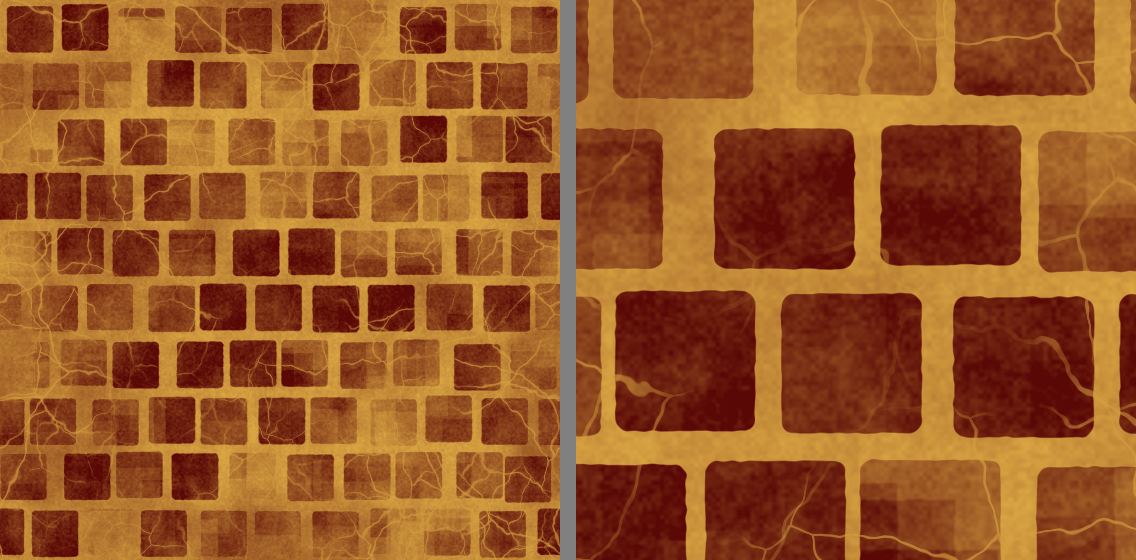
Left: the whole. Right: its middle third, enlarged.
Write a Shadertoy shader that draws this pattern.

```glsl
// Ten staggered rows of ten rounded squares, printed in uneven brown ink on gold.
// Hashed jitter, tone and rectangular patches vary each square; periodic noise
// adds grain and stains, and warped Voronoi borders make the branching cracks.

vec3 hash(vec2 p) {
    vec3 q = fract(p.xyx * vec3(0.1031, 0.1030, 0.0973));
    q += dot(q, q.yxz + 33.33);
    return fract((q.xxy + q.yzz) * q.zyx);
}

// Value noise on the unit canvas; freq is the whole number of cells per axis.
float noise(vec2 uv, vec2 freq) {
    vec2 p = uv * freq, i = floor(p), f = fract(p);
    f = f * f * (3.0 - 2.0 * f);
    vec2 a = mod(i, freq), b = mod(i + 1.0, freq);
    float low = mix(hash(a).x, hash(vec2(b.x, a.y)).x, f.x);
    float high = mix(hash(vec2(a.x, b.y)).x, hash(b).x, f.x);
    return mix(low, high, f.y);
}

float fbm(vec2 uv, float freq) {
    float sum = 0.0, amp = 0.5;
    for (int i = 0; i < 5; i++) {
        sum += amp * noise(uv + 0.137 * float(i), vec2(freq));
        freq *= 2.0;
        amp *= 0.5;
    }
    return sum / 0.97;
}

float roundBox(vec2 p, float halfSize, float radius) {
    vec2 d = abs(p) - halfSize + radius;
    return length(max(d, 0.0)) + min(max(d.x, d.y), 0.0) - radius;
}

// Distance to the nearest Voronoi border, in canvas units.
float crackDistance(vec2 uv, float freq, float seed) {
    vec2 p = uv * freq, cell = floor(p);
    vec2 nearest = vec2(9.0), second = vec2(9.0);
    for (int y = -2; y <= 2; y++)
    for (int x = -2; x <= 2; x++) {
        vec2 c = cell + vec2(x, y);
        vec2 r = c + hash(mod(c, freq) + seed).xy - p;
        if (dot(r, r) < dot(nearest, nearest)) {
            second = nearest;
            nearest = r;
        } else if (dot(r, r) < dot(second, second)) {
            second = r;
        }
    }
    return dot(0.5 * (nearest + second), normalize(second - nearest)) / freq;
}

// Ink density of the staggered squares; zero between them.
float squares(vec2 uv, float aa) {
    vec2 p = uv * 10.0;
    float row = floor(p.y), ink = 0.0;
    float shift = mod(row, 2.0) < 0.5 ? 0.5 : 0.0;
    float column = floor(p.x + shift);
    for (int k = -1; k <= 1; k++) {
        float c = column + float(k);
        vec2 id = vec2(mod(c, 10.0), row) + 17.0;
        vec3 rnd = hash(id);
        vec2 center = vec2(c + 0.5 - shift, row + 0.48) + (rnd.xy - 0.5) * vec2(0.16, 0.09);
        vec2 q = p - center;
        float rough = (noise(uv, vec2(190.0)) - 0.5) * 0.012;
        float shape = 1.0 - smoothstep(-aa, aa, roundBox(q, 0.417, 0.075) + rough);

        // Stepped rectangular patches, strongest on the paler prints.
        float tone = mix(0.36, 0.97, rnd.z);
        float contrast = mix(0.55, 0.12, rnd.z);
        for (int j = 0; j < 4; j++) {
            vec3 h = hash(id * 3.0 + 61.0 * float(j + 1));
            vec3 g = hash(id * 5.0 + 37.0 * float(j + 2));
            vec2 side = sign(g.xy - 0.5);
            vec2 inside = smoothstep(-0.012, 0.012, q * side + rough - (h.xy - 0.68) * 0.75);
            tone += (h.z - 0.52) * contrast * inside.x * inside.y;
        }
        ink = max(ink, shape * clamp(tone, 0.14, 1.0));
    }
    return ink;
}

void mainImage(out vec4 fragColor, in vec2 fragCoord) {
    vec2 uv = fragCoord / iResolution.y;
    float pixel = 1.0 / iResolution.y;

    // Stains, fibres and fine grain
    float stain = fbm(uv, 5.0);
    float mottle = fbm(uv + 0.31, 24.0);
    float fibre = noise(uv, vec2(150.0, 14.0)) + noise(uv, vec2(12.0, 130.0)) - 1.0;
    float grain = noise(uv, vec2(390.0)) + noise(uv + 0.2, vec2(230.0)) - 1.0;

    // Ground darkens toward the borders; faded areas thin the ink
    vec2 border = smoothstep(0.3, 0.5, abs(uv - 0.5));
    float ground = 0.03 + 0.28 * smoothstep(0.4, 0.75, stain) + 0.12 * max(border.x, border.y);
    float printed = squares(uv, 10.0 * pixel);
    float fade = smoothstep(0.5, 0.75, fbm(uv + 0.57, 4.0));
    float ink = max(ground, printed * (1.0 - 0.35 * fade));
    ink += (mottle - 0.5) * mix(0.22, 0.38, printed);
    ink += fibre * 0.05 + grain * mix(0.09, 0.15, printed);

    // Branching cracks with soft pale edges
    vec2 bend = vec2(fbm(uv, 12.0), fbm(uv + 0.43, 12.0)) - 0.5;
    vec2 jag = vec2(noise(uv, vec2(70.0)), noise(uv + 0.3, vec2(70.0))) - 0.5;
    vec2 bent = uv + bend * 0.06 + jag * 0.006;
    for (int i = 0; i < 3; i++) {
        float layer = float(i);
        float d = crackDistance(bent, 4.0 + 5.0 * layer, 7.0 + 23.0 * layer);
        float mask = smoothstep(0.42, 0.62, fbm(uv + 0.19 * layer + 0.1, 5.0));
        float width = mix(0.0014, 0.0007, layer * 0.5);
        float line = 1.0 - smoothstep(width - pixel * 0.5, width + pixel, d);
        float halo = exp(-d * 160.0);
        ink *= 1.0 - mask * (0.55 * line + 0.16 * halo);
    }

    vec3 color = mix(vec3(0.83, 0.62, 0.25), vec3(0.35, 0.03, 0.02), clamp(ink, -0.05, 1.0));
    fragColor = vec4(color, 1.0);
}
```
